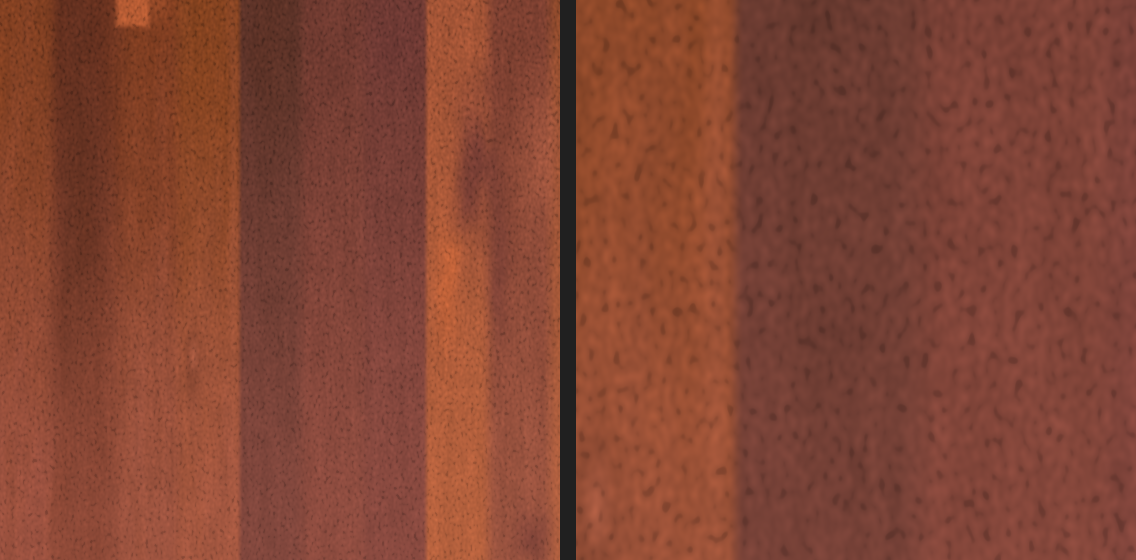
Left, the full canvas; right, a detail of the centre.
This texture is drawn by a WebGL 2 fragment shader. Its source:

```glsl
#version 300 es
precision highp float;
uniform vec2 u_resolution;
out vec4 fragColor;

const float STRIP_WIDTH = 0.111;
const float STRIP_OFFSET = 0.016;
const vec3 UMBER = vec3(0.36, 0.18, 0.12);
const vec3 VIOLET = vec3(0.41, 0.21, 0.20);
const vec3 ORANGE = vec3(0.77, 0.39, 0.22);
const vec3 ROSE = vec3(0.67, 0.36, 0.26);

// Strip colours at the upper and lower ends, left to right
const vec3 UPPER[10] = vec3[10](
  vec3(0.51, 0.25, 0.13), vec3(0.40, 0.19, 0.12), vec3(0.48, 0.23, 0.12),
  vec3(0.52, 0.26, 0.12), vec3(0.36, 0.20, 0.16), vec3(0.44, 0.23, 0.19),
  vec3(0.44, 0.23, 0.20), vec3(0.64, 0.33, 0.21), vec3(0.49, 0.25, 0.19),
  vec3(0.56, 0.29, 0.17));
const vec3 LOWER[10] = vec3[10](
  vec3(0.61, 0.32, 0.25), vec3(0.56, 0.29, 0.22), vec3(0.62, 0.33, 0.25),
  vec3(0.64, 0.34, 0.25), vec3(0.51, 0.28, 0.24), vec3(0.56, 0.30, 0.25),
  vec3(0.54, 0.29, 0.25), vec3(0.71, 0.38, 0.24), vec3(0.61, 0.33, 0.25),
  vec3(0.70, 0.38, 0.25));

vec2 hashGradient(vec2 cell) {
  vec3 h = fract(cell.xyx * vec3(0.1031, 0.1030, 0.0973));
  h += dot(h, h.yzx + 33.33);
  float angle = 6.2832 * fract((h.x + h.y) * h.z);
  return vec2(cos(angle), sin(angle));
}

float gradientNoise(vec2 p) {
  vec2 cell = floor(p), f = p - cell;
  vec2 u = f * f * f * (f * (f * 6.0 - 15.0) + 10.0);
  float a = dot(hashGradient(cell), f);
  float b = dot(hashGradient(cell + vec2(1, 0)), f - vec2(1, 0));
  float c = dot(hashGradient(cell + vec2(0, 1)), f - vec2(0, 1));
  float d = dot(hashGradient(cell + 1.0), f - 1.0);
  return mix(mix(a, b, u.x), mix(c, d, u.x), u.y);
}

float fbm(vec2 p, int octaves) {
  float sum = 0.0, gain = 1.0;
  for (int i = 0; i < octaves; i++) {
    sum += gain * gradientNoise(p);
    p = mat2(0.96, 0.28, -0.28, 0.96) * p * 2.03 + 17.1;
    gain *= 0.55;
  }
  return sum;
}

// Even speckle from overlapping noise layers turned against each other
float speckle(vec2 p) {
  float sum = 0.0;
  for (int i = 0; i < 3; i++) {
    sum += gradientNoise(p);
    p = mat2(0.8, 0.6, -0.6, 0.8) * p * 1.17 + 41.7;
  }
  return sum;
}

// Soft elliptical stain
float stain(vec2 p, vec2 centre, vec2 radius) {
  vec2 d = (p - centre) / radius;
  return exp(-dot(d, d));
}

float softBox(vec2 p, vec2 centre, vec2 halfSize, float blur) {
  vec2 d = abs(p - centre) - halfSize;
  return 1.0 - smoothstep(-blur, blur, max(d.x, d.y));
}

vec3 stripColour(int index, float height) {
  int i = clamp(index, 0, 9);
  return mix(LOWER[i], UPPER[i], height);
}

// Neighbouring strips blend softly; plank joints are sharper
vec3 planks(float x, float height) {
  float s = (x + STRIP_OFFSET) / STRIP_WIDTH;
  int seam = int(floor(s + 0.5));
  float blur = seam == 4 || seam == 7 ? 0.05 : seam == 2 ? 0.3 : 0.14;
  float side = smoothstep(-blur, blur, s - float(seam));
  return mix(stripColour(seam - 1, height), stripColour(seam, height), side);
}

vec3 addStains(vec3 wood, vec2 p) {
  vec2 q = p + vec2(0.018, 0.06) * fbm(p * vec2(16.0, 7.0), 3);
  float lastPlank = smoothstep(0.755, 0.767, p.x);
  wood = mix(wood, UMBER, 0.5 * stain(q, vec2(0.14, 0.68), vec2(0.045, 0.34)));
  wood = mix(wood, UMBER, 0.3 * stain(q, vec2(0.48, 0.95), vec2(0.05, 0.16)));
  wood = mix(wood, VIOLET, 0.45 * stain(q, vec2(0.71, 0.93), vec2(0.06, 0.10)) * (1.0 - lastPlank));
  wood = mix(wood, VIOLET, 0.75 * stain(q, vec2(0.85, 0.71), vec2(0.035, 0.12)));
  wood = mix(wood, VIOLET, 0.35 * stain(q, vec2(0.895, 0.52), vec2(0.02, 0.12)));
  wood = mix(wood, ROSE, 0.75 * stain(q, vec2(0.968, 0.70), vec2(0.038, 0.12)));
  wood = mix(wood, VIOLET, 0.45 * stain(q, vec2(0.95, 0.04), vec2(0.03, 0.05)));
  wood = mix(wood, ORANGE, 0.8 * stain(q, vec2(0.80, 0.50), vec2(0.02, 0.12)) * lastPlank);
  wood = mix(wood, ORANGE, 0.8 * softBox(p, vec2(0.237, 1.0), vec2(0.029, 0.047), 0.007));
  wood = mix(wood, ORANGE, 0.35 * stain(p, vec2(0.28, 1.0), vec2(0.025, 0.04)));
  // Knot: dark rim around a pale core
  wood = mix(wood, UMBER, 0.55 * stain(p, vec2(0.344, 0.355), vec2(0.012, 0.055)));
  return mix(wood, ROSE * 1.08, 0.85 * stain(p, vec2(0.346, 0.363), vec2(0.008, 0.028)));
}

void main() {
  vec2 p = gl_FragCoord.xy / u_resolution;

  // Base tone drifts from dark above to rosy below
  float drift = 0.16 * fbm(p * vec2(26.0, 4.0), 3);
  float height = clamp(smoothstep(0.0, 1.05, p.y) + drift, 0.0, 1.0);
  vec3 wood = addStains(planks(p.x, height), p);

  // Pale worn edge beside the central joint
  wood = mix(wood, ROSE, 0.35 * stain(p, vec2(0.417, 0.4), vec2(0.008, 0.6)));

  // Faint fibres, blotches and a fine even grain, stronger near the top
  float fibres = fbm(p * vec2(80.0, 4.0), 2);
  float blotches = fbm(p * vec2(28.0, 18.0) + 5.0, 3);
  float grain = speckle(p * vec2(150.0, 105.0) + 31.0);
  wood *= 1.0 + 0.05 * fibres + 0.05 * blotches + (0.06 + 0.05 * p.y) * grain;
  wood *= 1.0 - 0.1 * smoothstep(0.35, 0.9, -grain);

  fragColor = vec4(clamp(wood, 0.0, 1.0), 1.0);
}
```
